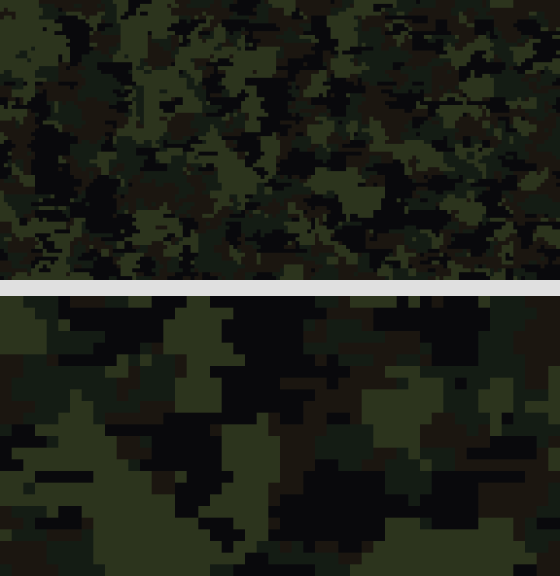
Top, the full canvas; bottom, a detail of the centre.
Reproduce this pattern procedurally as a Shadertoy shader.

```glsl
// Dark woodland digital camouflage: square cells in green, brown, deep green and black.

const float ROWS = 72.0;                          // cells over the canvas height
const vec3 LEAF_GREEN  = vec3(0.172, 0.202, 0.112);
const vec3 DEEP_GREEN  = vec3(0.078, 0.110, 0.080);
const vec3 EARTH_BROWN = vec3(0.104, 0.088, 0.064);
const vec3 NIGHT_BLACK = vec3(0.036, 0.036, 0.046);

// Layer cut-offs, in standard deviations of the layer field
const float BLACK_CUT = 0.60;
const float LEAF_CUT  = 0.17;
const float DEEP_CUT  = 0.09;

// Feature sizes in cells
const vec2 LEAF_SIZE   = vec2(6.8, 6.4);
const vec2 DEEP_SIZE   = vec2(6.0, 4.8);
const vec2 BLACK_SIZE  = vec2(5.4, 5.0);
const vec2 COLUMN_SIZE = vec2(4.5, 15.0);
const vec2 STREAK_SIZE = vec2(4.0, 1.3);
const vec2 RAGGED_SIZE = vec2(1.8, 1.6);

// Relative strength of the detail on top of the main blobs
const float MID_WEIGHT    = 0.50;
const float RAGGED_WEIGHT = 0.40;
const float COLUMN_WEIGHT = 0.55;
const float STREAK_WEIGHT = 0.45;
const float NOISE_SPREAD  = 0.2145;               // deviation of smooth value noise

float hash(vec2 p) {
    return fract(sin(dot(p, vec2(127.1, 311.7))) * 43758.5453);
}

// Value noise, centred on zero and scaled to unit deviation
float noise(vec2 p) {
    vec2 i = floor(p), f = fract(p);
    f = f * f * (3.0 - 2.0 * f);
    float low  = mix(hash(i), hash(i + vec2(1.0, 0.0)), f.x);
    float high = mix(hash(i + vec2(0.0, 1.0)), hash(i + vec2(1.0, 1.0)), f.x);
    return (mix(low, high, f.y) - 0.5) / NOISE_SPREAD;
}

// Rounded patches with ragged outlines
float patchField(vec2 cell, vec2 size, float seed) {
    float sum = noise(cell / size + seed)
              + MID_WEIGHT * noise(cell / (size * 0.45) + seed + 17.3)
              + RAGGED_WEIGHT * noise(cell / RAGGED_SIZE + seed + 41.9);
    return sum / length(vec3(1.0, MID_WEIGHT, RAGGED_WEIGHT));
}

// Patches drawn out into upright columns and short flat streaks
float shadowField(vec2 cell, float seed) {
    float sum = noise(cell / BLACK_SIZE + seed)
              + COLUMN_WEIGHT * noise(cell / COLUMN_SIZE + seed + 23.7)
              + STREAK_WEIGHT * noise(cell / STREAK_SIZE + seed + 57.1)
              + RAGGED_WEIGHT * noise(cell / RAGGED_SIZE + seed + 71.4);
    return sum / length(vec4(1.0, COLUMN_WEIGHT, STREAK_WEIGHT, RAGGED_WEIGHT));
}

// One flat colour per cell, layers stacked from brown up to black
vec3 cellColour(vec2 index) {
    vec2 cell = index + 0.5;
    vec3 colour = EARTH_BROWN;
    if (patchField(cell, DEEP_SIZE, 11.0) > DEEP_CUT) colour = DEEP_GREEN;
    if (patchField(cell, LEAF_SIZE, 137.0) > LEAF_CUT) colour = LEAF_GREEN;
    if (shadowField(cell, 263.0) > BLACK_CUT) colour = NIGHT_BLACK;
    return colour;
}

void mainImage(out vec4 fragColor, in vec2 fragCoord) {
    float pixel = ROWS / iResolution.y;
    vec2 p = fragCoord * pixel - 0.5;
    vec2 base = floor(p);

    // Blend the four nearest cells over one pixel for smooth edges
    vec2 w = clamp((fract(p) - 0.5) / pixel + 0.5, 0.0, 1.0);
    vec3 low  = mix(cellColour(base), cellColour(base + vec2(1.0, 0.0)), w.x);
    vec3 high = mix(cellColour(base + vec2(0.0, 1.0)), cellColour(base + vec2(1.0, 1.0)), w.x);
    fragColor = vec4(mix(low, high, w.y), 1.0);
}
```
